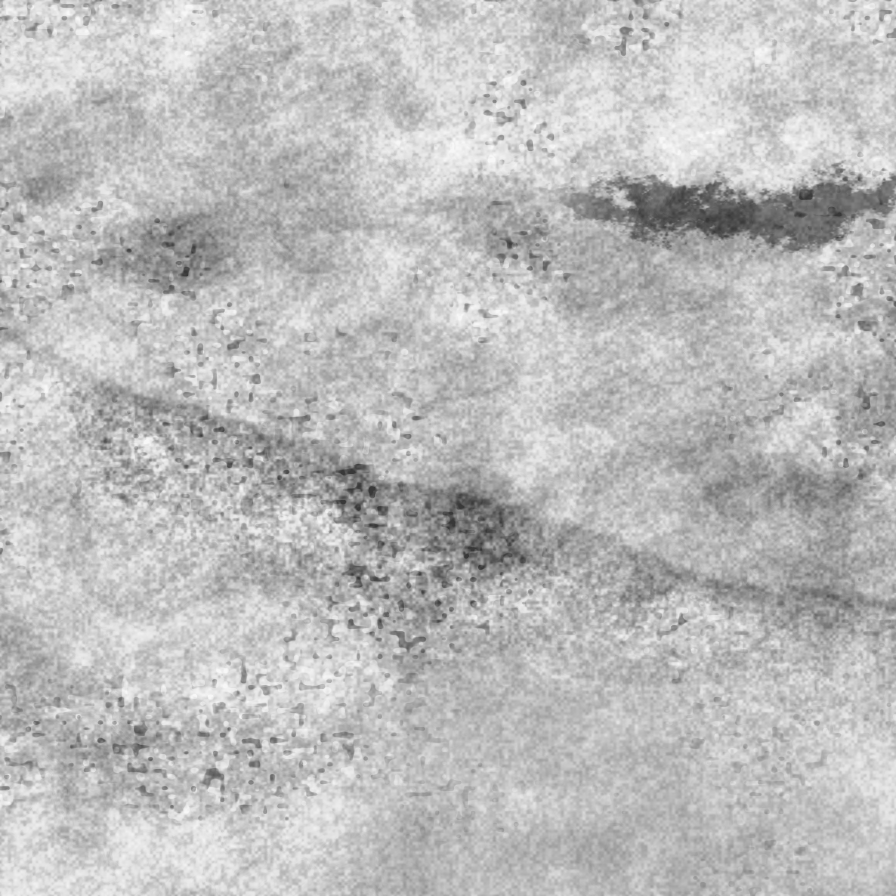
Reproduce this texture procedurally as a Shadertoy shader.

```glsl
// Weathered grey plaster wall with a sloping crack, torn dark stains and fine grain.
#define BASE_TONE 0.752
#define CLOUD_AMOUNT 0.40
#define BLOTCH_AMOUNT 0.42
#define STREAK_AMOUNT 0.07
#define GRAIN_AMOUNT 0.21
#define GRAIN_SCALE 290.0
#define PIT_DEPTH 0.24
#define FLAKE_LIFT 0.13
#define CRACK_DEPTH 0.15
#define SHADE_DEPTH 0.20
#define STAIN_DEPTH 0.13
#define BAND_DEPTH 0.31

// Integer hash of a lattice cell, 0..1
float hash(vec2 cell) {
    uvec2 q = uvec2(ivec2(cell)) * uvec2(1597u, 3571u);
    uint n = (q.x ^ (q.y << 7)) * 747796u + q.y * 2891u;
    n = (n ^ (n >> 15)) * 277803u;
    n = (n ^ (n >> 13)) * 668265u;
    return float((n ^ (n >> 16)) & 65535u) / 65535.0;
}

float noise(vec2 p) {
    vec2 i = floor(p), f = fract(p);
    f = f * f * (3.0 - 2.0 * f);
    return mix(mix(hash(i), hash(i + vec2(1, 0)), f.x),
               mix(hash(i + vec2(0, 1)), hash(i + vec2(1, 1)), f.x), f.y);
}

// Six rotated octaves; a higher gain gives a rougher field
float fbm(vec2 p, float gain) {
    float sum = 0.0, total = 0.0, weight = 1.0;
    for (int i = 0; i < 6; i++) {
        sum += weight * noise(p);
        total += weight;
        weight *= gain;
        p = mat2(1.6, 1.2, -1.2, 1.6) * p + 17.3;
    }
    return sum / total;
}

// Soft elliptical patch: centre in xy, radii in zw
float patchMask(vec2 p, vec4 shape) {
    vec2 d = (p - shape.xy) / shape.zw;
    return exp(-dot(d, d));
}

// Height of the crack across the wall
float crackHeight(float x) {
    float slope = 0.60 - 0.30 * x + 0.045 * exp(-x * 14.0);
    float lift = 0.03 * smoothstep(0.84, 1.0, x);
    return slope + lift + 0.03 * (noise(vec2(x * 9.0, 4.0)) - 0.5)
                 + 0.010 * (noise(vec2(x * 45.0, 9.0)) - 0.5);
}

void mainImage(out vec4 fragColor, in vec2 fragCoord) {
    vec2 p = fragCoord / iResolution.xy;

    // Rough fields shared by all layers
    float warp = fbm(p * 8.0 + 31.0, 0.55) - 0.5;
    float rag = fbm(p * vec2(11.0, 15.0) + 5.0, 0.78) - 0.5;
    float clouds = fbm(p * vec2(4.0, 5.5) + warp * 0.8 + 60.0, 0.5) - 0.5;
    float blotch = fbm(p * vec2(15.0, 20.0) + warp * 2.0 + 90.0, 0.68) - 0.5;
    float calm = smoothstep(0.36, 0.20, p.y) * smoothstep(0.30, 0.50, p.x);

    // Dark stains and pale worn patches
    vec4 stains[7] = vec4[7](
        vec4(0.58, 0.71, 0.07, 0.035), vec4(0.53, 0.77, 0.10, 0.030),
        vec4(0.05, 0.79, 0.03, 0.020), vec4(0.17, 0.72, 0.14, 0.040),
        vec4(0.20, 0.14, 0.13, 0.060), vec4(0.92, 0.45, 0.10, 0.050),
        vec4(0.51, 0.39, 0.07, 0.070));
    vec4 worn[7] = vec4[7](
        vec4(0.47, 0.83, 0.07, 0.040), vec4(0.78, 0.83, 0.15, 0.070),
        vec4(0.17, 0.49, 0.02, 0.025), vec4(0.36, 0.42, 0.09, 0.040),
        vec4(0.24, 0.23, 0.16, 0.040), vec4(0.76, 0.29, 0.11, 0.060),
        vec4(0.15, 0.95, 0.25, 0.070));
    float stain = 0.0, pale = 0.0;
    for (int i = 0; i < 7; i++) {
        stain += patchMask(p, stains[i]);
        pale += patchMask(p, worn[i]);
    }
    stain = smoothstep(0.25, 0.95, stain + rag * 2.2);
    pale = smoothstep(0.25, 1.0, pale + rag * 2.0);

    // Torn band in the upper right
    float bandOffset = max(p.x, 0.62) - 0.80;
    float bandCentre = 0.752 + bandOffset * bandOffset + warp * 0.04;
    float bandWidth = 0.027 * smoothstep(0.56, 0.82, p.x);
    float bandEdge = abs(p.y - bandCentre) - bandWidth + rag * 0.13;
    float band = smoothstep(0.008, -0.012, bandEdge) * smoothstep(0.56, 0.70, p.x);

    // Crack line with a shaded, gritty zone beneath it
    float below = crackHeight(p.x) - p.y + rag * 0.012;
    float crackLine = exp(-pow(below / 0.007, 2.0)) * (0.55 + 0.45 * noise(p * 22.0));
    float reach = smoothstep(0.03, 0.13, p.x) * (1.0 - 0.55 * smoothstep(0.50, 0.68, p.x));
    float shade = smoothstep(-0.006, 0.010, below) * reach
                * smoothstep(0.10, 0.02, below + rag * 0.20);
    float grit = smoothstep(-0.01, 0.03, below) * smoothstep(0.24, 0.06, below) * reach;

    // Slanted brush streaks and vertical drips
    vec2 slanted = vec2(p.x + 0.25 * p.y, p.y - 0.25 * p.x);
    float streak = noise(slanted * vec2(38.0, 150.0) + warp * 6.0) - 0.5;
    float drips = noise(p * vec2(150.0, 11.0)) - 0.5;
    float dripZone = smoothstep(0.84, 0.90, p.x) * smoothstep(0.85, 0.92, p.y)
                   + 0.5 * smoothstep(0.36, 0.24, p.y);

    // Fine grain, pits and flakes
    float grain = noise(p * GRAIN_SCALE) - 0.5 + 0.6 * (noise(p * GRAIN_SCALE * 0.55 + 40.0) - 0.5);
    float clusters = smoothstep(0.50, 0.64, fbm(p * 7.0 + 120.0, 0.6)) * (1.0 - 0.6 * calm);
    clusters = min(clusters + 0.7 * grit, 1.0);
    float pits = smoothstep(0.66, 0.86, noise(p * vec2(125.0, 150.0) + 7.0)) * clusters;
    float flakes = smoothstep(0.66, 0.84, noise(p * vec2(115.0, 135.0) + 77.0))
                 * min(clusters + pale * 0.6, 1.0);

    // Combine the layers
    float tone = BASE_TONE + CLOUD_AMOUNT * clouds * (1.0 - 0.4 * calm);
    tone += BLOTCH_AMOUNT * blotch * (1.0 - 0.5 * calm);
    tone += STREAK_AMOUNT * (streak * (1.0 - calm) + drips * dripZone);
    tone += 0.09 * pale + FLAKE_LIFT * flakes - PIT_DEPTH * pits;
    tone -= STAIN_DEPTH * stain + SHADE_DEPTH * shade + CRACK_DEPTH * crackLine;
    tone = mix(tone, min(tone, BASE_TONE) - BAND_DEPTH, band);
    tone += GRAIN_AMOUNT * grain * (0.8 + 0.5 * grit - 0.2 * calm - 0.3 * band);
    tone -= 0.5 * max(tone - 0.88, 0.0);
    fragColor = vec4(vec3(clamp(tone, 0.22, 0.97)), 1.0);
}
```
